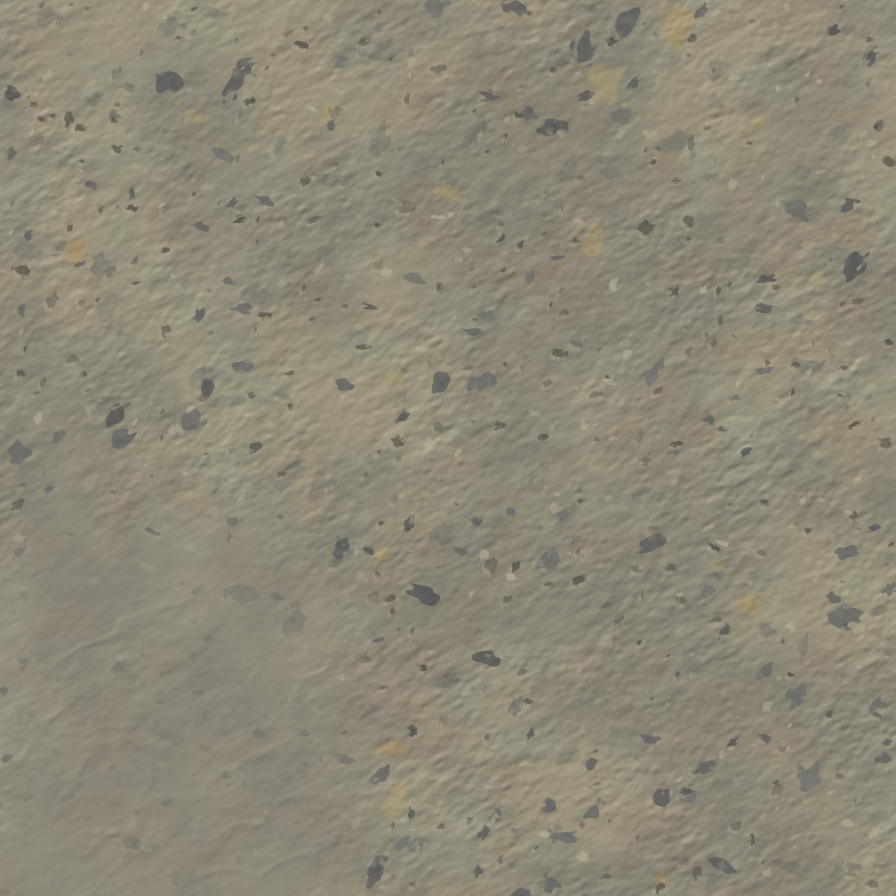
A three.js fragment shader for this texture:

```glsl
varying vec2 vUv;

float hash(vec2 p) {
  vec3 q = fract(p.xyx * vec3(0.1031, 0.1030, 0.0973));
  q += dot(q, q.yzx + 33.33);
  return fract((q.x + q.y) * q.z);
}

mat2 rotation(float angle) {
  float c = cos(angle), s = sin(angle);
  return mat2(c, -s, s, c);
}

float noise(vec2 p) {
  vec2 i = floor(p), f = fract(p);
  f = f * f * (3.0 - 2.0 * f);
  return mix(mix(hash(i), hash(i + vec2(1.0, 0.0)), f.x),
             mix(hash(i + vec2(0.0, 1.0)), hash(i + 1.0), f.x), f.y);
}

float fbm(vec2 p) {
  float sum = 0.0, weight = 0.53;
  for (int i = 0; i < 4; i++) {
    sum += weight * noise(p);
    p = rotation(0.7) * p * 2.03 + 17.3;
    weight *= 0.5;
  }
  return sum;
}

// Scattered irregular chips: x is coverage, y a random tone
vec2 chips(vec2 p, float cells, float share, float soft, float seed) {
  vec2 g = p * cells, result = vec2(0.0);
  for (int y = -1; y <= 1; y++) {
    for (int x = -1; x <= 1; x++) {
      vec2 cell = floor(g) + vec2(float(x), float(y));
      vec2 id = cell + seed;
      if (hash(id) > share) continue;
      vec2 centre = cell + 0.15 + 0.7 * vec2(hash(id + 31.7), hash(id + 57.1));
      float size = hash(id + 83.9);
      float radius = mix(0.15, 0.46, size * size);
      vec2 d = rotation(mix(-0.5, 1.4, hash(id + 11.3))) * (g - centre);
      d.y *= mix(1.1, 2.3, hash(id + 71.5));
      float shape = length(d) + radius * 1.1 * (noise(d / radius * 1.5 + id * 3.7) - 0.5);
      float cover = 1.0 - smoothstep(-soft * cells, soft * cells, shape - radius);
      if (cover > result.x) result = vec2(cover, hash(id + 97.3));
    }
  }
  return result;
}

// Worn smooth area towards the lower left
float wornPatch(vec2 p) {
  float d = length((p - vec2(0.17, 0.22)) * vec2(1.0, 0.75));
  return 1.0 - smoothstep(0.13, 0.3, d + 0.3 * (fbm(p * 6.0) - 0.5));
}

// Diagonal grit, with faint creases where the ground is worn
float height(vec2 p, float worn) {
  vec2 q = rotation(0.5) * p;
  float grit = fbm(q * vec2(48.0, 88.0)) + 0.35 * noise(q * vec2(110.0, 190.0));
  float crease = 1.0 - smoothstep(0.0, 0.07, abs(fbm(q * vec2(7.0, 12.0) + 4.0) - 0.5));
  return grit * mix(1.0, 0.3, worn) + 0.22 * crease * worn;
}

void main() {
  vec2 p = vUv;
  float worn = wornPatch(p);
  float rough = mix(1.0, 0.25, worn);

  // Mottled ground
  vec3 color = mix(vec3(0.535, 0.515, 0.453), vec3(0.598, 0.575, 0.492),
                   smoothstep(0.25, 0.75, fbm(p * 9.0 + 2.0)));
  color += 0.05 * (fbm(rotation(0.5) * p * vec2(38.0, 60.0)) - 0.5);
  color += vec3(0.022, -0.004, -0.012) * (noise(p * 23.0 + 40.0) - 0.5);
  color = mix(color, vec3(0.53, 0.515, 0.465), 0.4 * worn);

  // Faint embedded pebbles, pale or ochre ones among them
  vec2 pebble = chips(p, 23.0, 0.4, 0.003, 5.0);
  color = mix(color, mix(vec3(0.44, 0.435, 0.41), vec3(0.57, 0.55, 0.48), pebble.y),
              0.55 * pebble.x * rough);
  vec2 ochre = chips(p, 17.0, 0.06, 0.006, 140.0);
  color = mix(color, mix(vec3(0.66, 0.54, 0.34), vec3(0.67, 0.62, 0.48), ochre.y),
              0.55 * ochre.x * rough);

  // Lit relief
  vec2 light = vec2(-0.0009, 0.0018);
  float relief = height(p - light, worn) - height(p + light, worn);
  float patchiness = 0.5 + noise(p * 16.0 + 9.0);
  color += vec3(0.17, 0.165, 0.145) * relief * patchiness;

  // Blue-grey stones
  vec2 stone = chips(p, 25.0, 0.17, 0.0022, 210.0);
  vec3 slate = mix(vec3(0.33, 0.33, 0.335), vec3(0.45, 0.45, 0.435), stone.y);
  slate += 0.05 * (noise(p * 130.0) - 0.5);
  color = mix(color, slate, 0.82 * stone.x * mix(1.0, 0.4, worn));

  // Small pits with a lit rim, and pale grit
  vec2 rim = chips(p + vec2(0.003, 0.004), 58.0, 0.11, 0.0022, 320.0);
  color = mix(color, vec3(0.67, 0.64, 0.55), 0.4 * rim.x * rough);
  vec2 pit = chips(p, 58.0, 0.11, 0.002, 320.0);
  color = mix(color, vec3(0.31, 0.29, 0.26), mix(0.25, 0.75, pit.y) * pit.x * rough);
  vec2 grit = chips(p, 64.0, 0.12, 0.002, 430.0);
  color = mix(color, vec3(0.73, 0.70, 0.60), mix(0.15, 0.65, grit.y * grit.y) * grit.x * rough);

  gl_FragColor = vec4(color, 1.0);
}
```
